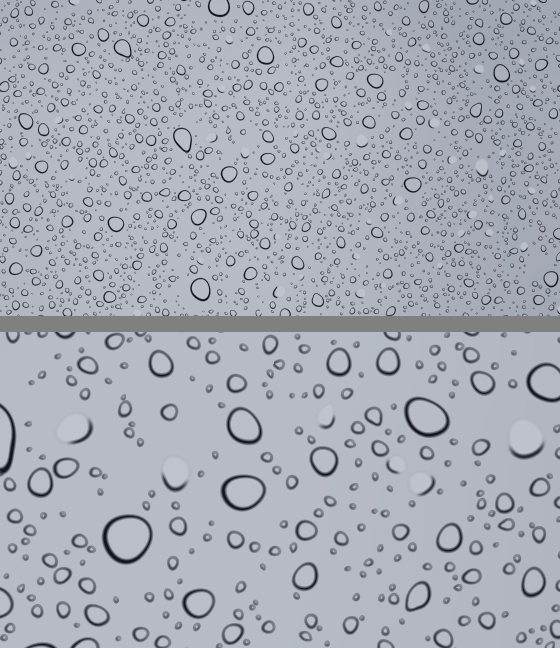
Top: the whole. Bottom: its middle third, enlarged.
This texture is drawn by a Shadertoy shader. Its source:

```glsl
// Rain drops on a window under a grey sky: dark-rimmed drops of five sizes.
// Each size has its own turned grid with at most one drop per cell, and
// smaller drops are left out wherever a larger one already sits.

struct Layer { float cell, minRadius, maxRadius, presence, angle; };
struct Drop { vec2 centre; float radius, seed; };

const int LAYERS = 5;
const Layer layers[LAYERS] = Layer[LAYERS](
    Layer(0.240, 0.0240, 0.0380, 0.42, 0.10),
    Layer(0.100, 0.0130, 0.0215, 0.78, 0.55),
    Layer(0.062, 0.0085, 0.0140, 0.85, 1.05),
    Layer(0.038, 0.0048, 0.0085, 0.80, 0.30),
    Layer(0.022, 0.0020, 0.0045, 0.65, 0.80));

const vec3 SKY_LIGHT = vec3(0.715, 0.735, 0.775);
const vec3 SKY_DARK = vec3(0.635, 0.655, 0.705);
const vec3 PALE_WATER = vec3(0.755, 0.775, 0.810);
const vec3 RIM_INK = vec3(0.07, 0.08, 0.12);
const float TAU = 6.2831853;

float hash(vec2 p, float salt) {
    vec3 q = fract(vec3(p.xyx + salt * 7.31) * vec3(0.1031, 0.1030, 0.0973));
    q += dot(q, q.yzx + 33.33);
    return fract((q.x + q.y) * q.z);
}

float valueNoise(vec2 p) {
    vec2 i = floor(p), f = smoothstep(0.0, 1.0, fract(p));
    return mix(mix(hash(i, 9.0), hash(i + vec2(1, 0), 9.0), f.x),
               mix(hash(i + vec2(0, 1), 9.0), hash(i + vec2(1, 1), 9.0), f.x), f.y);
}

mat2 spin(float a) { return mat2(cos(a), sin(a), -sin(a), cos(a)); }

// The drop of the cell that holds p; its radius is zero in an empty cell.
Drop findDrop(vec2 p, Layer layer, float salt) {
    mat2 turn = spin(layer.angle);
    vec2 q = turn * p / layer.cell + 50.0;
    float rowShift = hash(vec2(floor(q.y), 3.0), salt);
    q.x += rowShift;
    vec2 id = floor(q);
    float size = hash(id, salt + 1.0);
    float radius = mix(layer.minRadius, layer.maxRadius, size * size);
    float room = max(0.0, 0.5 - 1.35 * radius / layer.cell);
    vec2 jitter = 2.0 * vec2(hash(id, salt + 2.0), hash(id, salt + 3.0)) - 1.0;
    vec2 centre = id + 0.5 + jitter * room - vec2(rowShift, 0.0) - 50.0;
    radius *= step(hash(id, salt + 4.0), layer.presence);
    return Drop(centre * layer.cell * turn, radius, hash(id, salt + 5.0));
}

// Probes around a drop for any drop of a larger layer.
bool isCrowded(Drop drop, int level) {
    for (int j = 0; j < level; j++) {
        for (int k = 0; k < 6; k++) {
            float a = TAU * float(k) / 6.0;
            vec2 probe = drop.centre + 1.35 * drop.radius * vec2(cos(a), sin(a));
            Drop other = findDrop(probe, layers[j], 10.0 * float(j));
            if (distance(probe, other.centre) < 1.25 * other.radius) return true;
        }
    }
    return false;
}

// Approximate signed distance to an uneven oval, now and then with a tip.
float dropDistance(vec2 offset, float radius, float seed) {
    vec2 q = spin(seed * 40.0) * offset;
    float stretch = 1.0 + 0.16 * fract(seed * 17.0);
    q *= vec2(1.0 / stretch, stretch);
    float a = atan(q.y, q.x + 1e-6);
    float outline = 1.0 + 0.04 * sin(3.0 * a + seed * 60.0) + 0.03 * sin(2.0 * a);
    float tip = step(0.90, fract(seed * 29.0)) * pow(max(cos(a), 0.0), 9.0);
    return length(q) - radius * (outline + 0.28 * tip);
}

// Box-filtered cover of a line of the given width at distance d.
float lineCover(float d, float width, float blur) {
    float lo = max(d - 0.5 * blur, -0.5 * width);
    float hi = min(d + 0.5 * blur, 0.5 * width);
    return max(hi - lo, 0.0) / blur;
}

vec3 sky(vec2 p, float aspect) {
    float x = p.x / aspect;
    float shade = 0.85 * smoothstep(0.50, 0.92, x) + 0.35 * smoothstep(0.55, 1.1, p.y);
    shade += 0.25 * smoothstep(0.25, 0.0, x) + 0.2 * (valueNoise(p * 4.0) - 0.5);
    return mix(SKY_LIGHT, SKY_DARK, clamp(shade, 0.0, 1.0));
}

vec3 paintDrop(vec3 colour, vec2 p, Drop drop, float rightness, float blur) {
    vec2 offset = p - drop.centre;
    float d = dropDistance(offset, drop.radius, drop.seed);
    float inside = smoothstep(0.5 * blur, -0.5 * blur, d);

    // Rims are heaviest toward the lower side; a few pale drops keep a crescent.
    float heavyAngle = -0.25 * TAU + 2.6 * (fract(drop.seed * 13.0) - 0.5) - 0.3;
    float facing = dot(normalize(offset + 1e-6), vec2(cos(heavyAngle), sin(heavyAngle)));
    float pale = step(fract(drop.seed * 53.0), 0.07 + 0.16 * rightness)
               * step(0.010, drop.radius);
    float width = (0.0010 + 0.125 * drop.radius) * (0.92 + 0.30 * facing);
    float strength = mix(1.0, 0.08 + 0.8 * smoothstep(0.1, 0.9, facing), pale);

    colour = mix(colour, PALE_WATER, inside * mix(0.22, 0.75, pale));
    return mix(colour, RIM_INK, strength * lineCover(d + 0.4 * width, width, blur));
}

void mainImage(out vec4 fragColor, in vec2 fragCoord) {
    vec2 p = fragCoord / iResolution.y;
    float aspect = iResolution.x / iResolution.y;
    float blur = max(1.15 / iResolution.y, 0.003);
    vec3 colour = sky(p, aspect);

    for (int i = 0; i < LAYERS; i++) {
        Drop drop = findDrop(p, layers[i], 10.0 * float(i));
        bool near = distance(p, drop.centre) < 1.5 * drop.radius + blur;
        if (drop.radius > 0.0 && near && !isCrowded(drop, i))
            colour = paintDrop(colour, p, drop, smoothstep(0.4, 0.8, p.x / aspect), blur);
    }
    fragColor = vec4(colour, 1.0);
}
```
